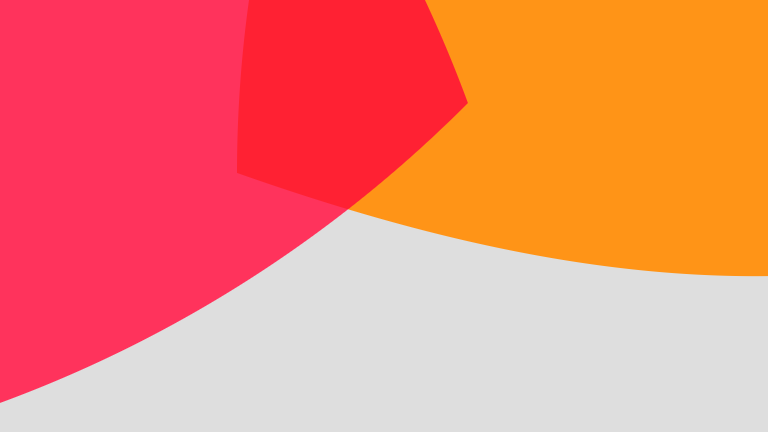
This background is drawn by a Shadertoy shader. Its source:

```glsl
const vec3 GREY   = vec3(0.871, 0.871, 0.871);
const vec3 PINK   = vec3(1.0, 0.200, 0.361);
const vec3 ORANGE = vec3(1.0, 0.580, 0.090);
const vec3 RED    = vec3(1.0, 0.130, 0.200);

// Arcs: centre xy, radius z, in canvas heights
const vec3 PINK_LOWER_ARC  = vec3(-1.0262, 2.8602, 2.9755);
const vec3 PINK_RIGHT_ARC  = vec3(-1.7414, -0.2766, 3.0093);
const vec3 ORANGE_LEFT_ARC = vec3(3.4421, 0.6, 2.8935);

// Lower orange edge: lowest point, then square and cubic bend
const vec2 ORANGE_LOWEST = vec2(1.7477, 0.3607);
const vec2 ORANGE_BEND   = vec2(0.2046, -0.0320);

// Signed distance to a circle, negative inside
float arcDistance(vec2 p, vec3 arc) {
    return length(p - arc.xy) - arc.z;
}

// Approximate signed distance to the bowl curve, negative above it
float bowlDistance(vec2 p) {
    float u = ORANGE_LOWEST.x - p.x;
    float height = ORANGE_LOWEST.y + u * u * (ORANGE_BEND.x + ORANGE_BEND.y * u);
    float slope = u * (2.0 * ORANGE_BEND.x + 3.0 * ORANGE_BEND.y * u);
    return (height - p.y) / sqrt(1.0 + slope * slope);
}

// Antialiased fill over one pixel
float coverage(float dist) {
    return clamp(0.5 - dist * iResolution.y, 0.0, 1.0);
}

void mainImage(out vec4 fragColor, in vec2 fragCoord) {
    vec2 p = fragCoord / iResolution.y;

    // Each shape is the overlap of two edges
    float pinkMask = coverage(arcDistance(p, PINK_LOWER_ARC))
                   * coverage(arcDistance(p, PINK_RIGHT_ARC));
    float orangeMask = coverage(arcDistance(p, ORANGE_LEFT_ARC))
                     * coverage(bowlDistance(p));

    // Translucent pink lies over orange and grey
    vec3 below = mix(GREY, ORANGE, orangeMask);
    vec3 above = mix(PINK, RED, orangeMask);
    fragColor = vec4(mix(below, above, pinkMask), 1.0);
}
```
